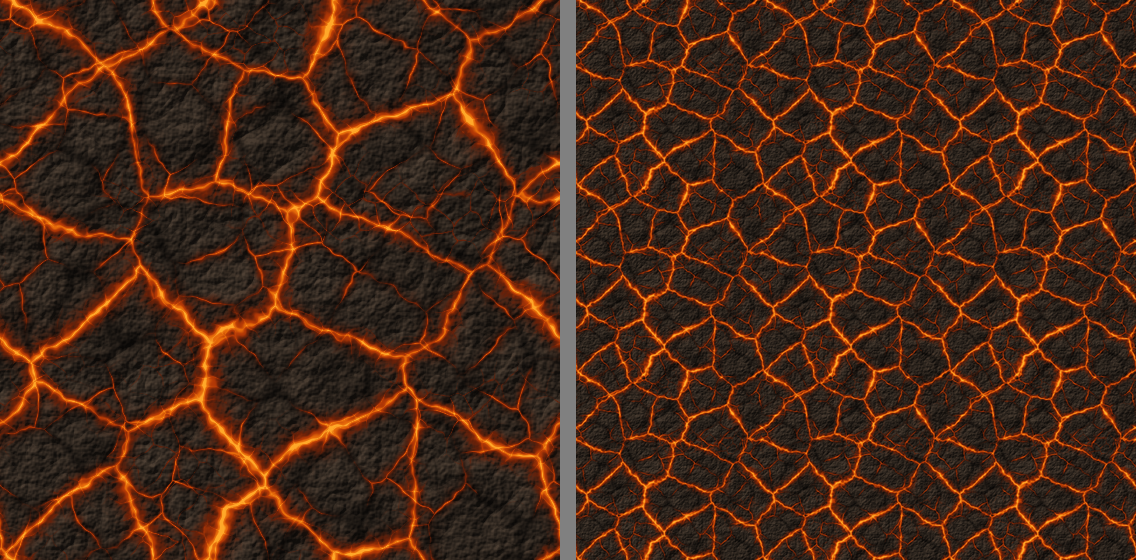
Left, the tile; right, the same tile 3 across and 3 down.
A WebGL 1 fragment shader for this texture:

```glsl
precision highp float;
// Cooling lava crust: dark, wrinkled rock plates split by glowing veins.
// Diagonal Voronoi networks at three sizes give the veins and cracks, wrapped
// gradient noise bends them and lights the rock; everything tiles.

uniform vec2 u_resolution;

vec2 hash2(vec2 p) {
  vec3 q = fract(p.xyx * vec3(0.1031, 0.1030, 0.0973));
  q += dot(q, q.yzx + 33.33);
  return fract((q.xx + q.yz) * q.zy);
}

vec2 gradientAt(vec2 cell, float period) {
  return normalize(hash2(mod(cell + 0.5, period) + 7.0) - 0.4999);
}

// Gradient noise that repeats every "period" cells, about -0.7 to 0.7.
float noise(vec2 p, float period) {
  vec2 i = floor(p), f = p - i;
  vec2 u = f * f * f * (f * (f * 6.0 - 15.0) + 10.0);
  vec2 r = vec2(1.0, 0.0);
  float a = dot(gradientAt(i, period), f);
  float b = dot(gradientAt(i + r.xy, period), f - r.xy);
  float c = dot(gradientAt(i + r.yx, period), f - r.yx);
  float d = dot(gradientAt(i + r.xx, period), f - r.xx);
  return mix(mix(a, b, u.x), mix(c, d, u.x), u.y);
}

vec2 noise2(vec2 p, float n) {
  return vec2(noise(p * n, n), noise(p * n + vec2(3.37, 1.71), n));
}

// Jittered site of a cell in a lattice turned by 45 degrees, wrapped to the tile.
vec2 site(vec2 cell, float n) {
  vec2 id = mod(vec2(cell.x + cell.y, cell.x - cell.y) + 0.5, 2.0 * n);
  return cell + 0.12 + 0.76 * hash2(id + n * 3.0);
}

// Distance to the nearest cell border, in canvas units; 2 n n cells per tile.
float crackDistance(vec2 p, float n) {
  vec2 q = n * vec2(p.x + p.y, p.x - p.y);
  vec2 base = floor(q), home = base, toHome = vec2(0.0);
  float nearest = 9.0;
  for (int y = -1; y <= 1; y++) {
    for (int x = -1; x <= 1; x++) {
      vec2 cell = base + vec2(float(x), float(y));
      vec2 r = site(cell, n) - q;
      if (dot(r, r) < nearest) {
        nearest = dot(r, r);
        home = cell;
        toHome = r;
      }
    }
  }
  float border = 9.0;
  for (int y = -2; y <= 2; y++) {
    for (int x = -2; x <= 2; x++) {
      vec2 r = site(home + vec2(float(x), float(y)), n) - q;
      vec2 across = r - toHome;
      if (dot(across, across) > 0.0001)
        border = min(border, dot(0.5 * (r + toHome), normalize(across)));
    }
  }
  return max(border, 0.0) / (1.4142 * n);
}

// Rock relief: creased large folds with finer grain on top.
float relief(vec2 p) {
  float height = 0.0, n = 10.0;
  for (int i = 0; i < 5; i++) {
    float v = noise(p * n + 0.37 * float(i), n);
    height += (i < 3 ? 0.8 * abs(v) : 1.1 * v) / n;
    n *= 2.0;
  }
  return height;
}

vec3 lavaColor(vec3 rock, float heat) {
  vec3 c = mix(rock, vec3(0.40, 0.125, 0.035), smoothstep(0.0, 0.36, heat));
  c = mix(c, vec3(0.70, 0.22, 0.025), smoothstep(0.3, 0.62, heat));
  c = mix(c, vec3(0.90, 0.41, 0.04), smoothstep(0.6, 0.88, heat));
  return mix(c, vec3(1.0, 0.66, 0.16), smoothstep(0.88, 1.2, heat));
}

void main() {
  vec2 uv = gl_FragCoord.xy / u_resolution;

  // Bend and roughen the crack lines.
  vec2 p = uv + 0.030 * noise2(uv, 7.0) + 0.012 * noise2(uv, 19.0);
  p += 0.005 * noise2(uv, 53.0);
  float plate = crackDistance(p, 3.0);
  float block = crackDistance(p + 0.01 * noise2(uv, 11.0), 6.0);
  float chip = crackDistance(p + 0.012 * noise2(uv, 23.0), 15.0);

  // Lit rock, darker toward the cracks.
  float slope = (relief(uv + vec2(-0.0012, 0.0016)) - relief(uv)) / 0.002;
  float shade = clamp(1.0 - 0.24 * slope, 0.4, 1.7);
  shade *= 1.0 + 0.25 * noise(uv * 9.0, 9.0);
  shade *= mix(0.6, 1.0, smoothstep(0.0, 0.016, min(block, plate)));
  vec3 rock = vec3(0.168, 0.138, 0.112) * shade;

  // Wide veins between plates, thin cracks between blocks, filaments near veins.
  float flow = 1.0 + 0.8 * noise(uv * 5.0 + 0.5, 5.0);
  float grain = 1.0 + 0.45 * noise(uv * 64.0, 64.0) + 0.35 * noise(uv * 28.0, 28.0);
  float near = exp(-plate / 0.016);
  float vein = flow * grain * (0.68 * exp(-plate / (0.0105 * flow)) + 0.32 * exp(-plate / 0.003));
  float open = smoothstep(-0.3, 0.35, noise(uv * 8.0 + 0.3, 8.0) + 0.25 * near);
  float crack = open * (0.52 * exp(-block / 0.0022) + 0.20 * exp(-block / 0.010));
  float patchy = smoothstep(0.05, 0.45, noise(uv * 6.0 + 0.7, 6.0));
  float filament = exp(-chip / 0.0014) * (0.42 * near + 0.32 * patchy);
  float heat = vein + (crack * grain + filament) * (1.0 - 0.5 * min(vein, 1.0));
  heat *= mix(shade, 1.0, smoothstep(0.1, 0.6, heat));

  gl_FragColor = vec4(lavaColor(rock, heat), 1.0);
}
```
